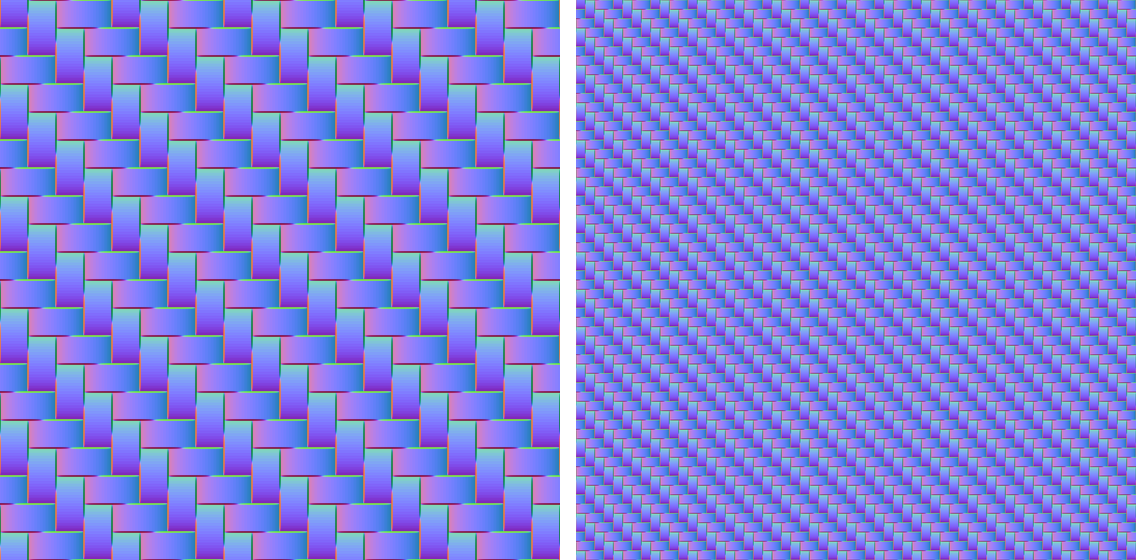
Left: one tile. Right: repeated 3 by 3.
Write a WebGL 2 fragment shader that draws this texture map.

```glsl
#version 300 es
precision highp float;

uniform vec2 u_resolution;
out vec4 fragColor;

// Height of the 2/2 twill weave; p is in cells, each strand spans two.
float weaveHeight(vec2 p) {
    vec2 cell = floor(p);
    vec2 local = p - cell;
    float phase = mod(cell.x + cell.y + 1.0, 4.0);

    // Phases 0, 1: lower and upper half of a vertical strand.
    // Phases 2, 3: left and right half of a horizontal strand.
    float along = phase < 1.5 ? local.y : local.x;
    float isFirstHalf = 1.0 - mod(phase, 2.0);
    float u = along - isFirstHalf;

    // Arched strand, steeper at its ends, with fine ribs across it
    float u2 = u * u;
    float arch = 1.0 - 0.8 * u2 - 0.2 * u2 * u2 * u2;
    float ribs = (phase < 1.5 ? 0.0028 : 0.0018) * sin(62.83 * u);
    return arch + ribs;
}

// Normal colour: red rises to the right, green falls upward.
vec3 weaveNormalColor(vec2 p) {
    vec2 reach = vec2(0.03, 0.0);
    float riseX = weaveHeight(p + reach.xy) - weaveHeight(p - reach.xy);
    float fallY = weaveHeight(p - reach.yx) - weaveHeight(p + reach.yx);
    vec3 normal = normalize(vec3(6.7 * vec2(riseX, fallY), 1.0));
    return vec3(0.5 + 0.5 * normal.xy, normal.z);
}

void main() {
    const int SAMPLES = 4;
    vec3 color = vec3(0.0);

    // Average a grid of samples inside the pixel to smooth the edges
    for (int j = 0; j < SAMPLES; j++) {
        for (int i = 0; i < SAMPLES; i++) {
            vec2 offset = (vec2(i, j) + 0.5) / float(SAMPLES) - 0.5;
            vec2 uv = (gl_FragCoord.xy + offset) / u_resolution;
            color += weaveNormalColor(uv * 20.0);
        }
    }
    fragColor = vec4(color / float(SAMPLES * SAMPLES), 1.0);
}
```
